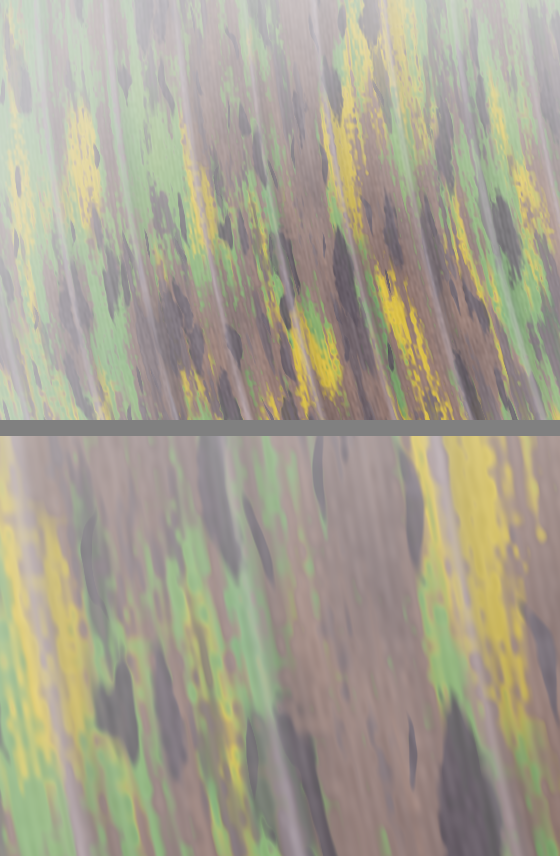
Top: the whole. Bottom: its middle third, enlarged.
Reproduce this texture procedurally as a WebGL 1 fragment shader.

```glsl
precision highp float;
uniform vec2 u_resolution;

float hash(vec2 p) {
  vec3 q = fract(p.xyx * 0.1031);
  q += dot(q, q.yzx + 33.33);
  return fract((q.x + q.y) * q.z);
}

float noise(vec2 p) {
  vec2 i = floor(p);
  vec2 f = fract(p);
  f = f * f * (3.0 - 2.0 * f);
  vec2 e = vec2(1.0, 0.0);
  return mix(mix(hash(i), hash(i + e), f.x),
             mix(hash(i + e.yx), hash(i + e.xx), f.x), f.y);
}

float fbm(vec2 p) {
  float sum = 0.0;
  float weight = 0.52;
  for (int i = 0; i < 4; i++) {
    sum += weight * noise(p);
    p = p * vec2(2.1, 1.9) + 17.3;
    weight *= 0.5;
  }
  return sum;
}

// Long dark lenses, one jittered candidate per stretched cell
float darkSpots(vec2 q, float rough) {
  q.x += 0.03 * (noise(q * vec2(34.0, 16.0)) - 0.5);
  vec2 g = q / vec2(0.055, 0.16);
  float mask = 0.0;
  for (int j = -1; j <= 1; j++) {
    for (int i = -1; i <= 1; i++) {
      vec2 cell = floor(g) + vec2(float(i), float(j));
      vec2 center = cell + 0.15 + 0.7 * vec2(hash(cell + 3.1), hash(cell + 41.7));
      float size = hash(cell + 83.9);
      vec2 radius = mix(vec2(0.08, 0.2), vec2(0.38, 0.65), size * size);
      float dist = length((g - center) / radius) + 2.0 * rough;
      float present = step(hash(cell + 127.3), 0.42 + 0.05 * cell.y);
      mask = max(mask, present * (1.0 - smoothstep(0.7, 1.15, dist)));
    }
  }
  return mask;
}

void main() {
  vec2 p = gl_FragCoord.xy / u_resolution.y;
  float down = 1.0 - p.y;

  // Leaf coordinates: across the veins, and along their slanting curve
  float across = p.x - 0.09 * down - 0.09 * down * down - 0.06 * (p.x - 0.67) * down;
  vec2 q = vec2(across + 2.0, down);

  float fibre = noise(q * vec2(120.0, 6.0));
  float grain = noise(q * vec2(200.0, 80.0));
  float rough = 0.24 * (fibre - 0.5) + 0.16 * (grain - 0.5);

  // Green to yellow tissue, overgrown by speckled brown patches
  vec3 green = mix(vec3(0.37, 0.62, 0.36), vec3(0.54, 0.68, 0.33), fbm(q * vec2(12.0, 4.0)));
  vec3 yellow = vec3(0.86, 0.73, 0.14);
  vec3 brown = mix(vec3(0.35, 0.25, 0.28), vec3(0.55, 0.40, 0.38), fbm(q * vec2(22.0, 7.0) + 5.0));
  float ripe = fbm(q * vec2(12.0, 2.6) + 7.0) + 0.7 * rough
             + 0.2 * (down - 0.5) + 0.1 * (1.0 - 2.5 * abs(p.x - 0.82));
  float decay = fbm(q * vec2(13.0, 3.6) + 31.0) + 1.2 * rough;
  vec3 color = mix(green, yellow, smoothstep(0.47, 0.65, ripe));
  color = mix(color, brown, 0.93 * smoothstep(0.34, 0.55, decay));

  // Slate spots and looser smudges between them
  vec3 slate = vec3(0.27, 0.23, 0.28) + 0.08 * (fibre - 0.5);
  float smudge = smoothstep(0.56, 0.68, fbm(q * vec2(26.0, 5.0) + 71.0) + 0.6 * rough);
  color = mix(color, slate, max(0.9 * darkSpots(q, rough), 0.7 * smudge));

  // Raised veins: pale ridge with a shaded right flank
  float side = fract((across - 0.087) / 0.165 + 0.5) - 0.5;
  float flank = smoothstep(0.0, 0.05, side) * (1.0 - smoothstep(0.05, 0.32, side));
  float ridge = exp(-pow(side / 0.055, 2.0));
  color *= 1.0 - 0.16 * flank;
  color = mix(color, vec3(0.66, 0.61, 0.66), ridge * (0.25 + 0.35 * fibre));

  // Fine ribs and surface grain
  color += 0.014 * sin(across * 640.0) + 0.06 * (grain - 0.5) + 0.04 * (fibre - 0.5);

  // Pale sheen, weakest near the lower right of center
  float sheen = 0.21 + 0.54 * smoothstep(0.1, 1.1, length((p - vec2(0.88, 0.15)) * vec2(1.0, 1.05)));
  sheen += 0.12 * (fbm(q * vec2(6.0, 1.2) + 53.0) - 0.5);
  color = mix(color, vec3(0.91, 0.91, 0.92), clamp(sheen, 0.0, 1.0));

  gl_FragColor = vec4(clamp(color, 0.0, 1.0), 1.0);
}
```
